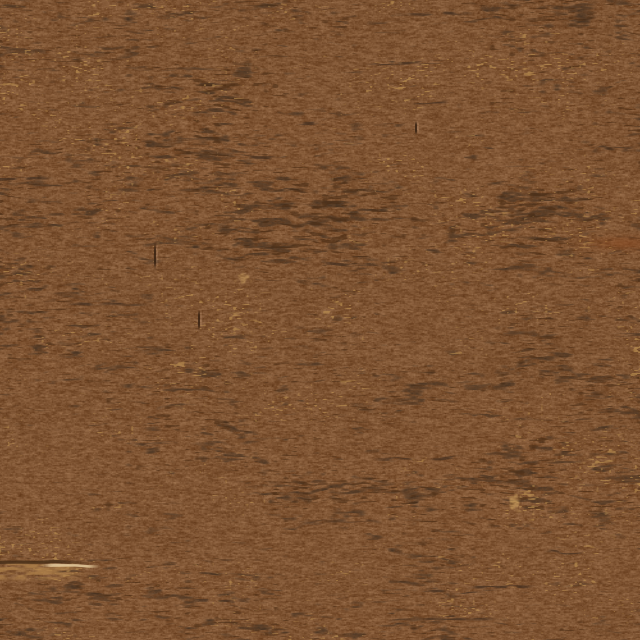
Write a Shadertoy shader that draws this texture.

```glsl
float hash(vec2 p) {
    uvec2 q = uvec2(ivec2(floor(p))) * uvec2(1597334673u, 3812015801u);
    uint n = (q.x ^ q.y) * 1597334673u;
    n = (n ^ (n >> 15)) * 2246822519u;
    n ^= n >> 13;
    return float(n >> 8) / 16777216.0;
}

float noise(vec2 p) {
    vec2 i = floor(p), f = p - i;
    f = f * f * (3.0 - 2.0 * f);
    return mix(mix(hash(i), hash(i + vec2(1, 0)), f.x),
               mix(hash(i + vec2(0, 1)), hash(i + vec2(1, 1)), f.x), f.y);
}

float fbm(vec2 p) {
    float sum = 0.0, weight = 0.53;
    for (int i = 0; i < 4; i++) {
        sum += weight * noise(p);
        p = p * 2.03 + 17.3;
        weight *= 0.5;
    }
    return sum;
}

// Soft horizontal or vertical sliver with tapering ends
float sliver(vec2 p, vec2 halfSize) {
    vec2 q = abs(p) / halfSize;
    return (1.0 - smoothstep(0.5, 1.0, q.x)) * (1.0 - smoothstep(0.4, 1.2, q.y));
}

void mainImage(out vec4 fragColor, in vec2 fragCoord) {
    vec2 uv = fragCoord / iResolution.y;
    vec2 warped = uv + vec2(0.0, 0.008 * (noise(uv * vec2(7, 9)) - 0.5)
                               + 0.004 * (noise(uv * vec2(35, 40)) - 0.5));

    // Base tone with fine fibres
    float fibre = 0.5 * noise(warped * vec2(95, 410))
                + 0.5 * noise(uv * vec2(230, 480) + 31.0) - 0.5;
    float speckle = noise(uv * 500.0 + 83.0) - 0.5;
    float cloud = fbm(uv * vec2(5, 9) + 4.0) - 0.5;
    vec3 color = vec3(0.497, 0.331, 0.2);
    color += vec3(0.175, 0.17, 0.155) * fibre + 0.06 * speckle;
    color += vec3(0.025, 0.015, 0.01) * cloud;

    // Faint pores broken up by the fibres and gathered in loose patches
    float patches = fbm(uv * vec2(6, 13) + 51.0);
    float grain = 0.6 * noise(warped * vec2(34, 165) + 9.0)
                + 0.4 * noise(warped * vec2(85, 340) + 29.0);
    float pores = smoothstep(0.6, 0.92, grain + 0.6 * (patches - 0.5));
    pores *= 0.75 + 0.9 * fibre;
    color = mix(color, vec3(0.27, 0.19, 0.125), 0.85 * pores);

    // Hair-thin dark lines
    float hairs = noise(warped * vec2(65, 350) + 131.0);
    hairs = smoothstep(0.78, 1.0, hairs + 0.5 * (patches - 0.5));
    color = mix(color, vec3(0.27, 0.16, 0.07), 0.55 * hairs);

    // Fine yellowish flecks
    float flecks = noise(warped * vec2(150, 430) + 211.0);
    float fleckPatches = fbm(uv * vec2(11, 19) + 71.0);
    flecks = smoothstep(0.87, 1.12, flecks + 0.65 * (fleckPatches - 0.5));
    color = mix(color, vec3(0.74, 0.57, 0.32), 0.65 * flecks);

    // Long scattered dark streaks
    for (int i = 0; i < 18; i++) {
        vec2 id = vec2(i, 7);
        vec2 center = vec2(hash(id), hash(id + vec2(0, 20)));
        float len = mix(0.025, 0.09, hash(id + vec2(0, 40)));
        vec2 p = warped - center;
        p.y -= 0.04 * (hash(id + vec2(0, 60)) - 0.5) * p.x;
        float streak = sliver(p, vec2(len, 0.0028));
        streak *= smoothstep(0.25, 0.75, noise(warped * vec2(60, 280) + 19.0));
        color = mix(color, vec3(0.25, 0.175, 0.12), 0.7 * streak);
    }

    // Short upright cracks with a lit edge
    for (int i = 0; i < 3; i++) {
        float k = float(i);
        vec2 p = uv - vec2(0.242 + 0.069 * k + 0.135 * k * (k - 1.0),
                           0.6 - 0.1 * k + 0.2 * k * (k - 1.0));
        float len = 0.02 - 0.005 * k;
        color = mix(color, vec3(0.2, 0.12, 0.06), 0.8 * sliver(p, vec2(0.0018, len)));
        color += 0.06 * sliver(p - vec2(0.003, 0.0), vec2(0.002, len));
    }

    // Warm stain at the right edge
    vec2 stain = (uv - vec2(0.975, 0.62)) / vec2(0.05, 0.011);
    color = mix(color, vec3(0.54, 0.28, 0.12), 0.5 * exp(-dot(stain, stain)));

    // Pale splintered scar and its shadow
    float ragged = noise(uv * vec2(60, 260) + 7.0);
    vec2 scar = warped - vec2(0.02, 0.11);
    float pale = sliver(scar, vec2(0.13, 0.016)) * smoothstep(0.2, 0.75, ragged);
    color = mix(color, vec3(0.7, 0.52, 0.3), 0.75 * pale);
    color = mix(color, vec3(0.24, 0.15, 0.07), 0.75 * sliver(scar - vec2(0.0, 0.013), vec2(0.13, 0.003)));
    color = mix(color, vec3(0.9, 0.8, 0.62), 0.85 * sliver(scar - vec2(0.09, 0.008), vec2(0.05, 0.0025)));

    // Small pale chips, worn by the fibres
    for (int i = 0; i < 2; i++) {
        vec2 p = uv - mix(vec2(0.805, 0.213), vec2(0.38, 0.565), float(i));
        p += 0.016 * (vec2(noise(uv * 150.0), noise(uv * 150.0 + 40.0)) - 0.5);
        float chip = 1.0 - smoothstep(0.003, 0.013, length(p * vec2(1.0, 0.8)));
        chip *= 0.8 + fibre;
        color = mix(color, vec3(0.78, 0.61, 0.36), (0.85 - 0.35 * float(i)) * chip);
    }

    fragColor = vec4(clamp(color, 0.0, 1.0), 1.0);
}
```
